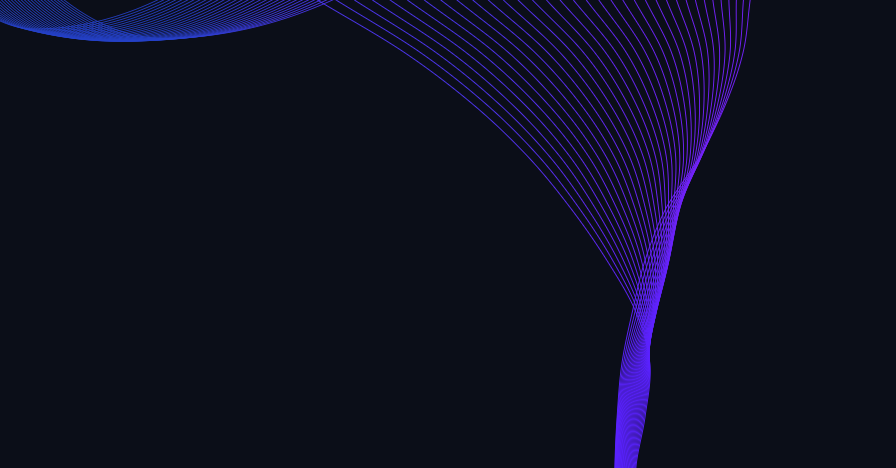
Give the GLSL for this background, as a Shadertoy shader.

```glsl
const vec2 CANVAS = vec2(768.0, 404.0);
const vec3 NIGHT = vec3(0.045, 0.054, 0.094);
const vec3 BLUE = vec3(0.14, 0.25, 0.78);
const vec3 INDIGO = vec3(0.30, 0.21, 0.95);
const vec3 VIOLET = vec3(0.45, 0.13, 0.98);
const vec3 ELECTRIC = vec3(0.35, 0.13, 1.0);
const int RIBBON_LINES = 35;
const int MESH_LINES = 30;
const int LAST_KNOT = 9;

// Ribbon sections from top to bottom: first edge, last edge, bulge
const vec3 SECTIONS[10] = vec3[10](
    vec3(272.0, 643.0, 45.0), vec3(346.0, 637.0, 45.0),
    vec3(405.0, 622.0, 45.0), vec3(452.0, 600.0, 45.0),
    vec3(489.0, 571.0, 43.0), vec3(520.0, 553.0, 35.0),
    vec3(545.0, 542.0, 19.0), vec3(557.0, 533.0, 5.0),
    vec3(553.0, 529.0, -3.0), vec3(545.0, 527.0, -2.0));

vec3 sectionKnot(int i) {
    if (i < 0) return 2.0 * SECTIONS[0] - SECTIONS[1];
    return SECTIONS[min(i, LAST_KNOT)];
}

// Smooth spline through the sections
vec3 ribbonSection(float depth) {
    float s = clamp(depth / CANVAS.y, 0.0, 1.0) * float(LAST_KNOT);
    int i = min(int(s), LAST_KNOT - 1);
    float f = s - float(i);
    vec3 a = sectionKnot(i - 1);
    vec3 b = sectionKnot(i);
    vec3 c = sectionKnot(i + 1);
    vec3 d = sectionKnot(i + 2);
    return b + 0.5 * f * (c - a + f * (2.0 * a - 5.0 * b + 4.0 * c - d
         + f * (3.0 * (b - c) + d - a)));
}

float strandX(vec3 section, float t) {
    return mix(section.x, section.y, t) + section.z * 4.0 * t * (1.0 - t);
}

// Box-filtered coverage of a thin stroke
float stroke(float dist, float width, float pixel) {
    float h = 0.5 * width;
    return clamp(0.5 + (h - dist) / pixel, 0.0, 1.0)
         - clamp(0.5 - (h + dist) / pixel, 0.0, 1.0);
}

float ribbonCoverage(vec2 p, float width, float pixel) {
    vec3 above = ribbonSection(p.y - 0.5);
    vec3 below = ribbonSection(p.y + 0.5);
    float clearPart = 1.0;
    for (int i = 0; i < RIBBON_LINES; i++) {
        float t = float(i) / float(RIBBON_LINES - 1);
        float x0 = strandX(above, t);
        float x1 = strandX(below, t);
        float dist = abs(p.x - 0.5 * (x0 + x1)) / length(vec2(1.0, x1 - x0));
        clearPart *= 1.0 - stroke(dist, width, pixel);
    }
    return 1.0 - clearPart;
}

// Overlapping hanging arcs, steeper on their left side
float meshCoverage(vec2 p, float width, float pixel) {
    float clearPart = 1.0;
    for (int i = 0; i < MESH_LINES; i++) {
        float t = float(i) / float(MESH_LINES - 1);
        float offset = p.x - mix(30.0, 140.0, t);
        float sag = mix(25.0, 33.0, t) + 24.0 * t * (1.0 - t);
        float reach = offset < 0.0 ? mix(57.0, 85.0, t) : mix(105.0, 145.0, t);
        float u = offset / reach;
        float slope = 2.0 * sag * u / reach;
        float dist = abs(p.y - sag * (1.0 - u * u)) / length(vec2(1.0, slope));
        clearPart *= 1.0 - stroke(dist, width, pixel);
    }
    return 1.0 - clearPart;
}

vec3 ribbonColor(vec2 p) {
    vec3 upper = mix(INDIGO, VIOLET, smoothstep(380.0, 620.0, p.x));
    return mix(upper, ELECTRIC, smoothstep(150.0, 330.0, p.y));
}

void mainImage(out vec4 fragColor, in vec2 fragCoord) {
    // Canvas units with depth measured down from the top
    vec2 p = fragCoord / iResolution.xy * CANVAS;
    p.y = CANVAS.y - p.y;
    float pixel = CANVAS.y / iResolution.y;

    vec3 color = NIGHT;
    vec3 meshColor = mix(BLUE, INDIGO, smoothstep(120.0, 300.0, p.x));
    color = mix(color, meshColor, meshCoverage(p, 0.7, pixel));
    color = mix(color, ribbonColor(p), ribbonCoverage(p, 0.8, pixel));
    fragColor = vec4(color, 1.0);
}
```
